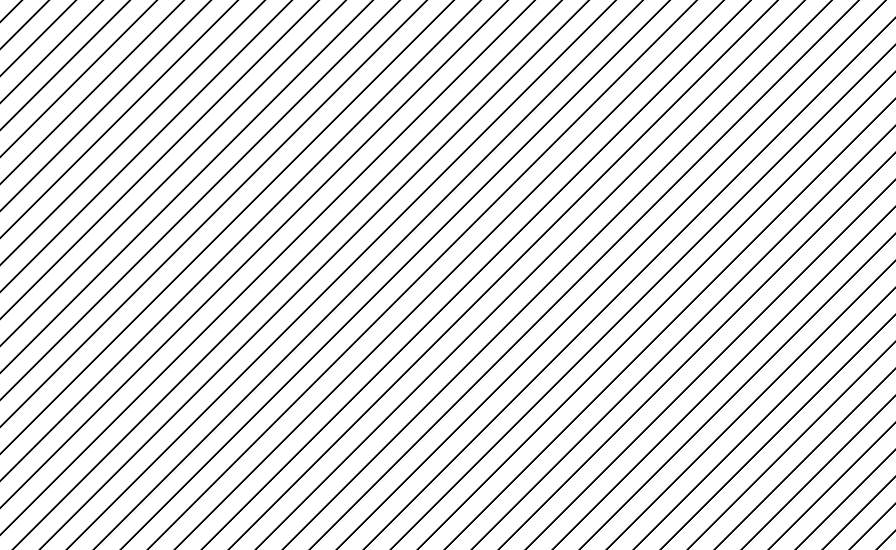
Give the GLSL for this pattern, as a Shadertoy shader.

```glsl
// Lengths are fractions of the canvas height
const float LINE_SPACING = 0.04908;  // horizontal step between stripes
const float LINE_WIDTH   = 0.00468;  // horizontal thickness of a stripe
const float FIRST_LINE   = 0.0408;   // first stripe's distance from the top left corner
const vec3  PAPER_COLOR  = vec3(1.0);
const vec3  INK_COLOR    = vec3(0.02, 0.02, 0.04);

// Horizontal distance to the nearest 45 degree stripe centre
float stripeDistance(vec2 p) {
    float across = p.x - p.y - FIRST_LINE;
    return abs(fract(across / LINE_SPACING + 0.5) - 0.5) * LINE_SPACING;
}

void mainImage(out vec4 fragColor, in vec2 fragCoord) {
    // Origin at the top left corner, y pointing up
    float pixel = 1.0 / iResolution.y;
    vec2 p = fragCoord * pixel - vec2(0.0, 1.0);

    // Stripe coverage with an edge one pixel wide
    float edge = 0.5 * LINE_WIDTH - stripeDistance(p);
    float ink = clamp(edge / pixel + 0.5, 0.0, 1.0);

    fragColor = vec4(mix(PAPER_COLOR, INK_COLOR, ink), 1.0);
}
```
